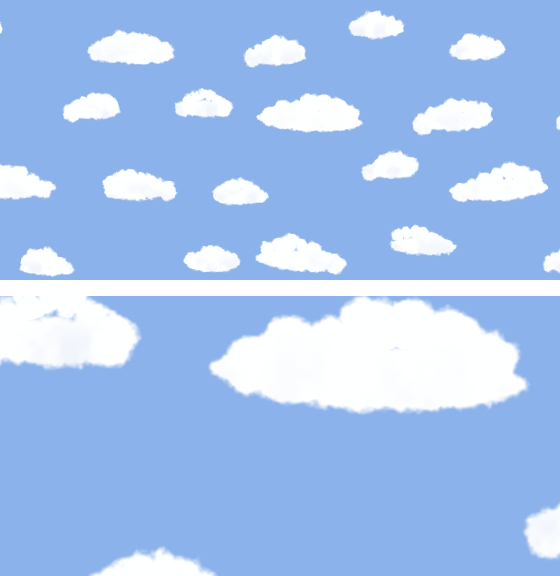
Top, the full canvas; bottom, a detail of the centre.
Reproduce this pattern procedurally as a Shadertoy shader.

```glsl
// Scattered white cumulus clouds with frayed edges on a flat blue sky.

const vec3 SKY = vec3(0.55, 0.70, 0.92);
const vec3 CLOUD_WHITE = vec3(0.995, 1.0, 1.0);
const vec3 CLOUD_SHADE = vec3(0.95, 0.965, 0.99);

const vec2 CELL = vec2(0.444, 0.25);        // one cloud per cell, canvas height = 1
const vec2 SMALL_CLOUD = vec2(0.1, 0.054);  // half sizes
const vec2 LARGE_CLOUD = vec2(0.205, 0.076);
const int PUFFS = 7;

float hash(vec2 p) {
    vec3 q = fract(p.xyx * 0.1031);
    q += dot(q, q.yzx + 33.33);
    return fract((q.x + q.y) * q.z);
}

float valueNoise(vec2 p) {
    vec2 i = floor(p), f = fract(p);
    f = f * f * (3.0 - 2.0 * f);
    float low = mix(hash(i), hash(i + vec2(1, 0)), f.x);
    float high = mix(hash(i + vec2(0, 1)), hash(i + vec2(1, 1)), f.x);
    return mix(low, high, f.y);
}

float fbm(vec2 p) {
    float sum = 0.0, amplitude = 0.5;
    for (int i = 0; i < 3; i++) {
        sum += amplitude * valueNoise(p);
        p = p * 2.1 + 17.3;
        amplitude *= 0.55;
    }
    return sum;
}

vec2 rotate(vec2 p, float angle) {
    float c = cos(angle), s = sin(angle);
    return vec2(c * p.x + s * p.y, c * p.y - s * p.x);
}

float ellipseDistance(vec2 p, vec2 radii) {
    float k = length(p / radii);
    return k * (k - 1.0) / max(length(p / (radii * radii)), 0.001);
}

// Flat oval body topped by a dome of round puffs.
float cloudDistance(vec2 p, vec2 halfSize, vec2 seed) {
    float d = ellipseDistance(p + vec2(0.0, 0.4 * halfSize.y), halfSize * vec2(0.96, 0.55));
    float peak = 0.5 * (hash(seed + 3.7) - 0.5);
    for (int i = 0; i < PUFFS; i++) {
        vec2 puffSeed = seed + float(i) * vec2(5.3, 9.1);
        float t = 0.72 * (2.0 * float(i) / float(PUFFS - 1) - 1.0);
        float dome = 1.0 - pow(abs(t - peak), 1.4);
        float top = halfSize.y * (dome - 0.25 * hash(puffSeed + 1.9));
        float radius = halfSize.y * mix(0.36, 0.58, hash(puffSeed));
        d = min(d, length(p - vec2(t * halfSize.x, top - radius)) - radius);
    }
    return d;
}

// Returns coverage in x and inner shading in y.
vec2 cloudLayer(vec2 uv, float pixel) {
    // Alternate rows are shifted by half a cell.
    float row = floor(uv.y / CELL.y);
    uv.x += 0.5 * CELL.x * mod(row, 2.0);
    vec2 id = vec2(floor(uv.x / CELL.x), row);
    vec2 seed = id * 13.7 + 41.0;

    // An even spread of sizes: nearly half stay small.
    float spread = fract(dot(id, vec2(0.7549, 0.5698)) + 0.3);
    float growth = max(0.0, (spread - 0.45) / 0.55);
    vec2 halfSize = mix(SMALL_CLOUD, LARGE_CLOUD, growth);
    float tilt = 0.4 * growth * (hash(seed + 7.1) - 0.4);

    // Jitter only within the room left in the cell.
    vec2 extent = halfSize + vec2(0.01, 0.01 + abs(tilt) * halfSize.x);
    vec2 room = max(0.5 * CELL - extent, 0.0);
    vec2 jitter = 2.0 * vec2(hash(seed), hash(seed + 2.3)) - 1.0;
    vec2 p = rotate(uv - (id + 0.5) * CELL - jitter * room, tilt);

    // Lumpy, frayed outline.
    float d = cloudDistance(p, halfSize, seed);
    d += 0.018 * (fbm(uv * 58.0 + seed) - 0.45);
    float softness = max(0.0045, 0.7 * pixel);
    float coverage = smoothstep(softness, -softness, d);

    // Faint grey patches toward the base, clearest on small clouds.
    float patches = smoothstep(0.35, 0.65, fbm(uv * 24.0 + 9.0));
    float base = smoothstep(0.3, -0.5, p.y / halfSize.y);
    return vec2(coverage, patches * base * mix(1.0, 0.3, growth));
}

void mainImage(out vec4 fragColor, in vec2 fragCoord) {
    vec2 uv = fragCoord / iResolution.y;
    vec2 cloud = cloudLayer(uv, 1.0 / iResolution.y);
    vec3 cloudColor = mix(CLOUD_WHITE, CLOUD_SHADE, cloud.y);
    fragColor = vec4(mix(SKY, cloudColor, cloud.x), 1.0);
}
```
